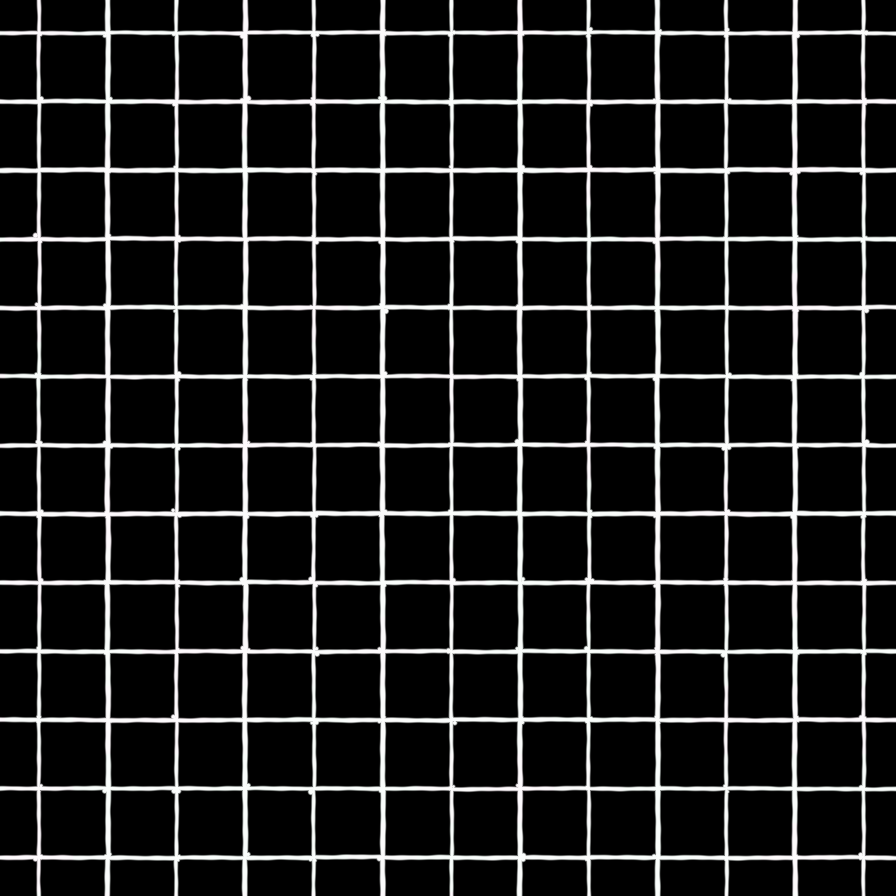
A WebGL 1 fragment shader for this pattern:

```glsl
precision highp float;
// A square grid of thin white lines on black, thirteen lines each way.
// Each line is a distance band with its own width, nudged per segment and
// rippled by layered sines; small irregular knobs sit at the crossings.

uniform vec2 u_resolution;

float hash(vec2 p) {
  return fract(sin(dot(p, vec2(12.71, 31.17))) * 4375.85);
}

// Sideways drift of a line: a small jog per segment plus a slow ripple.
float drift(float line, float along, float seed) {
  float jog = hash(vec2(line + seed, floor(along))) - 0.5;
  float ripple = sin(along * 5.3 + line * 2.1 + seed)
               + 0.6 * sin(along * 13.7 + line * 4.7);
  return 0.014 * jog + 0.003 * ripple;
}

// Uneven thickness along a line.
float swell(float line, float along, float seed) {
  return 0.002 * sin(along * 9.1 + line * 3.3 + seed)
       + 0.0015 * sin(along * 23.0 + line * 1.9);
}

void main() {
  // Grid units: lines lie on whole numbers.
  float size = min(u_resolution.x, u_resolution.y);
  vec2 p = (gl_FragCoord.xy / size - vec2(0.0436, 0.0430)) / 0.0767;
  vec2 id = floor(p + 0.5);
  vec2 d = p - id;
  float soft = max(0.017, 0.8 / (0.0767 * size));

  // Every second upright is heavier; level lines vary at random.
  float halfV = mix(0.027, 0.037, mod(id.x, 2.0)) + swell(id.x, p.y, 1.0);
  float halfH = mix(0.027, 0.035, hash(vec2(id.y, 7.0))) + swell(id.y, p.x, 4.0);
  float upright = abs(d.x + drift(id.x, p.y, 3.0)) - halfV;
  float level = abs(d.y + drift(id.y, p.x, 11.0)) - halfH;
  float dist = min(upright, level);

  // Off-centre knobs at the crossings.
  for (int i = 0; i < 2; i++) {
    vec2 seed = id + 17.0 * float(i);
    vec2 shift = vec2(hash(seed), hash(seed + 5.3)) - 0.5;
    float radius = 0.026 + 0.018 * hash(seed + 9.1);
    dist = min(dist, length(d - 0.1 * shift) - radius);
  }

  float ink = 1.0 - smoothstep(-soft, soft, dist);

  // Faint green or pink tinge, strongest in the soft edge.
  float hue = hash(vec2(id.y, id.x * 0.37)) - 0.5;
  vec3 tinge = vec3(-0.5, 0.5, -0.1) * hue * 0.12 * (1.0 - 0.7 * ink);
  gl_FragColor = vec4(ink * (vec3(0.985) + tinge), 1.0);
}
```
